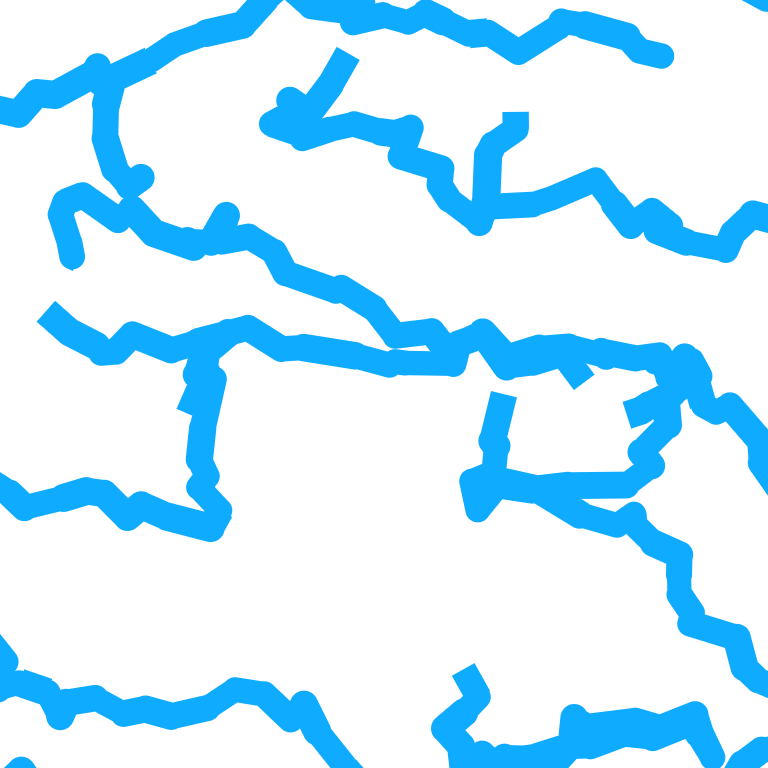
This pattern is drawn by a Shadertoy shader. Its source:

```glsl
// Draws a network of ragged blue rivers that branch and merge on white.

const vec3 WATER = vec3(0.06, 0.67, 1.0);
const vec3 LAND = vec3(1.0);

vec2 hash2(vec2 p) {
    vec3 q = fract(p.xyx * vec3(0.1031, 0.1030, 0.0973));
    q += dot(q, q.yzx + 33.33);
    return fract((q.xx + q.yz) * q.zy);
}

// Corner contribution: one gradient and its perpendicular give two channels.
vec2 corner(vec2 cell, vec2 f) {
    float angle = 6.2832 * hash2(cell + 71.0).x;
    vec2 g = vec2(cos(angle), sin(angle));
    return vec2(dot(g, f), dot(vec2(-g.y, g.x), f));
}

// Two-channel gradient noise.
vec2 gradientNoise(vec2 p) {
    vec2 i = floor(p), f = p - i;
    vec2 u = f * f * (3.0 - 2.0 * f);
    vec2 low = mix(corner(i, f), corner(i + vec2(1, 0), f - vec2(1, 0)), u.x);
    vec2 high = mix(corner(i + vec2(0, 1), f - vec2(0, 1)), corner(i + 1.0, f - 1.0), u.x);
    return mix(low, high, u.y);
}

// Moves a point by broad bends and small kinks.
vec2 meander(vec2 q) {
    return q + 0.10 * gradientNoise(q * 4.5) + 0.055 * gradientNoise(q * 21.0 + 9.0);
}

float capsule(vec2 p, vec2 a, vec2 b) {
    vec2 pa = p - a, ba = b - a;
    return length(pa - ba * clamp(dot(pa, ba) / dot(ba, ba), 0.0, 1.0));
}

// Bar of half width r with square ends.
float bar(vec2 p, vec2 a, vec2 b, float r) {
    vec2 dir = normalize(b - a), q = p - 0.5 * (a + b);
    vec2 d = abs(vec2(dot(q, dir), dot(q, vec2(-dir.y, dir.x)))) - vec2(0.5 * length(b - a), r);
    return length(max(d, 0.0)) + min(max(d.x, d.y), 0.0);
}

// Kinked stroke from a to b: square at its head, round at every other joint.
float river(vec2 p, vec2 a, vec2 b) {
    if (capsule(p, a, b) > 0.13) return 1.0;
    float steps = ceil(length(b - a) / 0.03), d = 1.0;
    vec2 previous = meander(a);
    for (float k = 1.0; k <= steps; k++) {
        vec2 next = meander(mix(a, b, k / steps));
        float r = 0.0155 + 0.003 * hash2(floor(a * 900.0) + k).x;
        d = min(d, k < 1.5 ? bar(p, previous, next, r) : capsule(p, previous, next) - r);
        previous = next;
    }
    return d;
}

// Jittered grid of junctions.
vec2 junction(vec2 cell) {
    return (cell + 0.5 + 0.75 * (hash2(cell + 23.0) - 0.5)) * vec2(0.25, 0.2);
}

void mainImage(out vec4 fragColor, in vec2 fragCoord) {
    vec2 p = fragCoord / iResolution.y;
    float d = 1.0;

    for (float i = -2.0; i < 5.0; i++) {
        for (float j = -1.0; j < 6.0; j++) {
            vec2 cell = vec2(i, j), here = junction(cell);
            vec2 choice = hash2(cell + 47.0), spur = hash2(cell + 113.0);

            // Flow to the next column, sometimes joining the adjacent row.
            float side = mod(i, 2.0) < 0.5 ? 1.0 : -1.0;
            vec2 target = cell + vec2(1.0, side * step(0.55, choice.x));
            if (choice.y < 0.88) d = min(d, river(p, here, junction(target)));

            // Short side branch with a free tip.
            if (spur.x < 0.42) {
                float angle = 6.2832 * spur.y;
                vec2 tip = here + (0.09 + 0.15 * spur.x) * vec2(cos(angle), sin(angle));
                d = min(d, river(p, tip, here));
            }
        }
    }

    // One-pixel soft edge.
    float cover = clamp(0.5 - d * iResolution.y, 0.0, 1.0);
    fragColor = vec4(mix(LAND, WATER, cover), 1.0);
}
```
